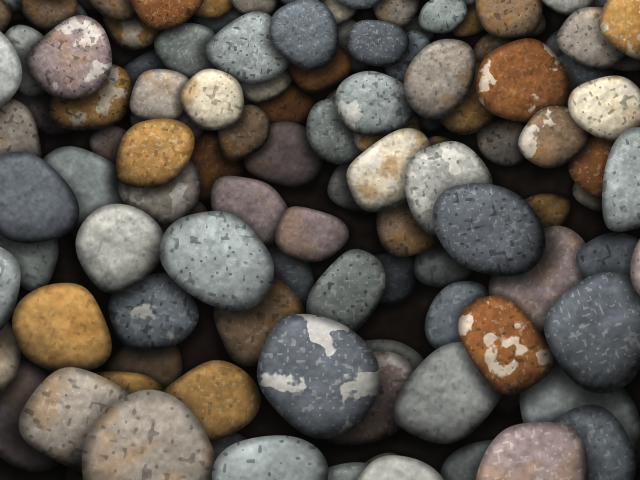
Give the GLSL for this texture, as a Shadertoy shader.

```glsl
const float CELL = 0.25;
const vec2 LIGHT = vec2(-0.12, 0.55);
const vec3 CREVICE = vec3(0.075, 0.06, 0.05);
const vec3 STAIN = vec3(0.58, 0.40, 0.20);
const vec3 PALE = vec3(0.86, 0.84, 0.79);

const vec3 STONES[12] = vec3[12](
    vec3(0.57, 0.60, 0.59), vec3(0.65, 0.65, 0.62), vec3(0.43, 0.46, 0.48),
    vec3(0.61, 0.57, 0.52), vec3(0.69, 0.53, 0.31), vec3(0.52, 0.55, 0.53),
    vec3(0.90, 0.85, 0.74), vec3(0.51, 0.42, 0.33), vec3(0.60, 0.53, 0.52),
    vec3(0.50, 0.32, 0.19), vec3(0.66, 0.67, 0.65), vec3(0.36, 0.38, 0.40));

vec2 hash2(vec2 p) {
    vec3 q = fract(p.xyx * vec3(0.1031, 0.1030, 0.0973));
    q += dot(q, q.yzx + 33.33);
    return fract((q.xx + q.yz) * q.zy);
}

float noise(vec2 p) {
    vec2 i = floor(p), f = fract(p);
    f = f * f * (3.0 - 2.0 * f);
    return mix(mix(hash2(i).x, hash2(i + vec2(1, 0)).x, f.x),
               mix(hash2(i + vec2(0, 1)).x, hash2(i + 1.0).x, f.x), f.y);
}

float fbm(vec2 p) {
    float sum = 0.0, amp = 0.5;
    for (int i = 0; i < 4; i++) {
        sum += amp * noise(p);
        p = mat2(1.6, 1.2, -1.2, 1.6) * p + 7.3;
        amp *= 0.5;
    }
    return sum / 0.9375;
}

mat2 rotation(float a) {
    return mat2(cos(a), sin(a), -sin(a), cos(a));
}

// Rounded irregular polygon: 0 at the centre, 1 on the rim
float pebble(vec2 q, vec2 id) {
    float sum = 0.0;
    for (int i = 0; i < 8; i++) {
        vec2 h = hash2(id * 3.0 + float(i) * 11.7);
        float a = (float(i) + 0.6 * h.x) * 0.7854;
        float d = max(dot(q, vec2(cos(a), sin(a))), 0.0) / mix(0.84, 1.14, h.y);
        sum += d * d * d * d * d * d;
    }
    return pow(sum + 1e-9, 1.0 / 6.0);
}

// Mineral colour, mottling, stains and speckles
vec3 mineral(vec2 p, vec2 id) {
    vec2 kind = hash2(id + 71.3);
    vec2 wear = hash2(id + 23.9);
    vec3 col = STONES[int(kind.x * 11.99)];
    float blotch = fbm(p * 13.0 + id * 5.1);
    float grain = fbm(p * 75.0 + id * 3.7);
    float warm = smoothstep(0.0, 0.15, col.r - col.b);
    col *= 0.78 + 0.28 * blotch + 0.28 * (grain - 0.25);
    col = mix(col, STAIN, smoothstep(0.52, 0.72, blotch) * warm * 0.5);
    float patchy = smoothstep(0.60, 0.66, fbm(p * 17.0 + id * 9.0));
    col = mix(col, PALE, patchy * 0.7 * step(0.8, wear.x));
    float speck = smoothstep(0.68, 0.86, noise(p * 130.0 + id));
    col = mix(col, PALE, speck * 0.35 * wear.y);
    float pit = smoothstep(0.72, 0.9, noise(p * 85.0 - id));
    return col * (1.0 - 0.35 * pit * kind.y);
}

// Domed shading under a broad overhead sky
float skyLight(vec2 offset, float rim, vec2 p, vec2 id) {
    vec2 tilt = offset / (length(offset) + 1e-4) * pow(min(rim, 1.0), 2.2) * 0.88;
    tilt += 0.24 * (hash2(id + 5.5) - 0.5);
    vec2 s = p + id * 2.3;
    vec2 toLight = LIGHT * 0.018;
    float bump = fbm(s * 22.0) - fbm((s + toLight) * 22.0);
    float z = sqrt(max(1.0 - dot(tilt, tilt), 0.02));
    float lit = max(dot(vec3(tilt, z), vec3(LIGHT, 0.82)), 0.0);
    return (0.22 + 0.92 * lit + 0.55 * bump) * (1.0 - 0.35 * smoothstep(0.82, 1.0, rim));
}

// Paints one layer from the far rows to the near rows
vec3 paintLayer(vec3 col, vec2 p, float layer, float density, float size, float bright, float px) {
    vec2 g = p / CELL + layer * vec2(0.37, 0.53);
    vec2 base = floor(g);
    for (int j = 1; j >= -1; j--)
    for (int i = -1; i <= 1; i++) {
        vec2 cell = base + vec2(i, j);
        vec2 id = mod(cell, 64.0) + layer * 67.0;
        vec2 r = hash2(id), s = hash2(id + 41.7);
        if (r.y > density) continue;
        vec2 offset = g - cell - 0.5 - 0.5 * (hash2(id + 13.1) - 0.5);
        vec2 radii = size * mix(0.78, 1.16, s.x) * vec2(0.57, mix(0.39, 0.53, s.y));
        vec2 q = rotation((r.x - 0.5) * 2.4) * offset / radii;
        if (dot(q, q) > 4.0) continue;
        float rim = pebble(q, id);
        float below = smoothstep(0.3, -0.4, offset.y);
        float shade = mix(0.62, 0.25, below);
        col *= mix(shade, 1.0, smoothstep(0.96, mix(1.22, 1.45, below), rim));
        float aa = px / (CELL * radii.y);
        float cover = 1.0 - smoothstep(1.0 - aa, 1.0 + aa, rim);
        if (cover > 0.0) {
            vec3 stone = mineral(p, id) * skyLight(offset, rim, p, id) * bright;
            col = mix(col, stone, cover);
        }
    }
    return col;
}

void mainImage(out vec4 fragColor, in vec2 fragCoord) {
    // Log-polar ground: stones shrink evenly towards the top
    vec2 uv = (fragCoord - vec2(0.5 * iResolution.x, 0.0)) / iResolution.y;
    vec2 ray = vec2(uv.x, 2.0 - uv.y);
    float reach = length(ray);
    vec2 p = 2.0 * vec2(atan(ray.x, ray.y), -log(reach)) + 4.0;
    float px = 1.5 / (reach * iResolution.y);

    vec3 col = CREVICE * (0.6 + 0.8 * fbm(p * 30.0));
    col = paintLayer(col, p, 0.0, 1.0, 0.85, 0.52, px);
    col = paintLayer(col, p, 1.0, 0.95, 0.92, 0.82, px);
    col = paintLayer(col, p, 2.0, 0.72, 1.0, 1.06, px);
    fragColor = vec4(clamp(col + 0.012, 0.0, 1.0), 1.0);
}
```
